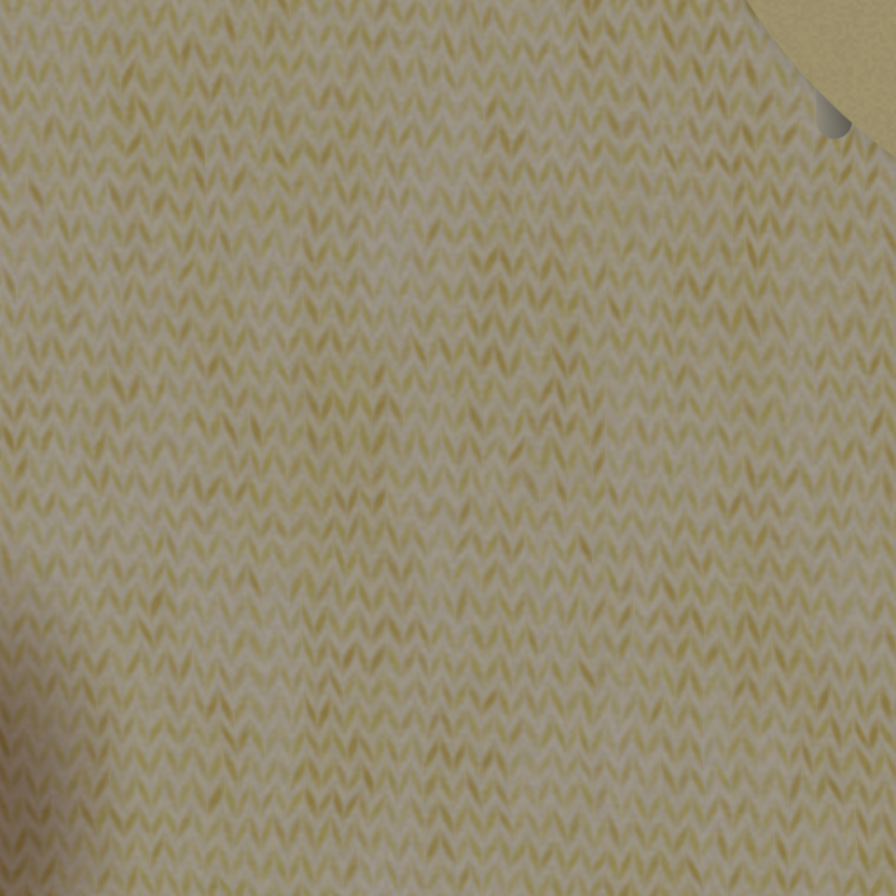
Write a WebGL 2 fragment shader that draws this texture.

```glsl
#version 300 es
precision highp float;
// Chevron-woven cloth: pale yarn with soft ochre strokes slanting into V rows.
// Rows sink gently to the right; each arm of each V is a cell whose hash sets its
// strength and hue. A shadow, a cream disc and a grey peg sit over the cloth.

#define COLUMNS 32.5
#define ROWS 29.0
#define ROW_TILT 0.09
#define ARM_RISE 0.70
#define STROKE_SHARPNESS 1.05
#define JOINT_STRENGTH 0.50
#define WOBBLE 0.16
#define GRAIN 0.025

uniform vec2 u_resolution;
out vec4 fragColor;

const float TAU = 6.28319;
const vec3 PALE_YARN = vec3(0.610, 0.582, 0.545);
const vec3 OLIVE_YARN = vec3(0.565, 0.522, 0.325);
const vec3 OCHRE_YARN = vec3(0.535, 0.455, 0.250);
const vec3 SHADOW_TINT = vec3(0.76, 0.69, 0.65);
const vec3 DISC_CREAM = vec3(0.610, 0.565, 0.420);
const vec3 PEG_GREY = vec3(0.470, 0.455, 0.410);

float hash(vec2 p) {
  vec3 q = fract(vec3(p.xyx) * 0.1031);
  q += dot(q, q.yzx + 33.33);
  return fract((q.x + q.y) * q.z);
}

float noise(vec2 p) {
  vec2 cell = floor(p);
  vec2 f = fract(p);
  f = f * f * (3.0 - 2.0 * f);
  float low = mix(hash(cell), hash(cell + vec2(1, 0)), f.x);
  float high = mix(hash(cell + vec2(0, 1)), hash(cell + vec2(1, 1)), f.x);
  return mix(low, high, f.y);
}

// Vertical capsule, from its lower end upward.
float capsule(vec2 p, float height, float radius) {
  p.y -= clamp(p.y, 0.0, height);
  return length(p) - radius;
}

vec3 cloth(vec2 uv) {
  // Sheared, gently irregular weave grid
  vec2 p = vec2(uv.x, uv.y + ROW_TILT * uv.x) * vec2(COLUMNS, ROWS);
  p += WOBBLE * (vec2(noise(p * 0.6 + 40.0), noise(p * 0.6 + 90.0)) - 0.5) * 2.0;

  // Rows bend upward away from the centre of each V
  float along = abs(fract(p.x) - 0.5) * 2.0;
  float across = p.y - ARM_RISE * along;
  vec2 arm = vec2(floor(p.x * 2.0), floor(across)) + 100.0;

  // Rounded yarn profile, thinning where neighbouring arms meet
  float stroke = pow(0.5 - 0.5 * cos(TAU * across), STROKE_SHARPNESS);
  float body = smoothstep(0.0, 0.40, along) * smoothstep(1.0, 0.60, along);
  stroke *= mix(JOINT_STRENGTH, 1.0, body);

  // Dye varies per arm, along columns and in wide patches
  float streak = noise(vec2(arm.x * 0.45, uv.y * 6.0));
  float patches = noise(uv * 7.0 + 15.0);
  float dye = 0.38 + 0.48 * hash(arm) + 0.28 * streak + 0.18 * patches;
  float brown = smoothstep(0.45, 1.0, hash(arm + 57.0) * 0.7 + streak * 0.4);
  vec3 dyed = mix(OLIVE_YARN, OCHRE_YARN, brown * 0.8);
  vec3 ground = mix(PALE_YARN, OLIVE_YARN, 0.18 * streak + 0.12 * patches);
  return mix(ground, dyed, clamp(stroke * dye, 0.0, 1.0));
}

void main() {
  vec2 uv = gl_FragCoord.xy / u_resolution;
  float edge = 1.5 / min(u_resolution.x, u_resolution.y);
  vec3 color = cloth(uv);

  // Fibre grain
  color *= 1.0 + GRAIN * (noise(uv * 190.0) - 0.5) * 2.0;

  // Soft shadow at the lower left
  float shade = 1.0 - smoothstep(0.2, 1.0, length((uv - vec2(-0.03, 0.09)) / vec2(0.20, 0.36)));
  color *= mix(vec3(1.0), SHADOW_TINT, shade);

  // Peg, lit from its left side
  vec2 pegPoint = uv - vec2(0.931, 0.865);
  float peg = capsule(pegPoint, 0.05, 0.020);
  vec3 pegColor = PEG_GREY * (1.0 - 9.0 * pegPoint.x);
  color = mix(color, pegColor, 1.0 - smoothstep(-edge, edge, peg));

  // Cream disc with a thin contact shadow
  float disc = length(uv - vec2(1.376, 1.348)) - 0.645;
  color *= 1.0 - 0.06 * (1.0 - smoothstep(0.0, 0.018, disc));
  vec3 discColor = DISC_CREAM * (0.97 + 0.06 * noise(uv * 240.0));
  color = mix(color, discColor, 1.0 - smoothstep(-edge, edge, disc));

  fragColor = vec4(color, 1.0);
}
```
